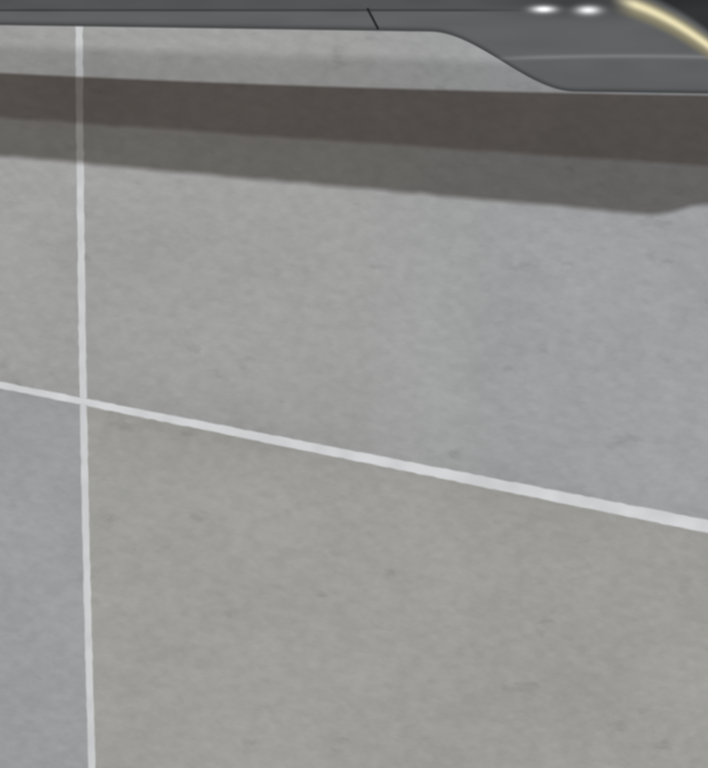
A WebGL 1 fragment shader for this texture:

```glsl
precision highp float;
// Grey floor tiles with pale grout, a double soft shadow and a dark glossy rail on top.
uniform vec2 u_resolution;

#define TILE_COLOR vec3(0.622, 0.622, 0.618)
#define GROUT_COLOR vec3(0.81, 0.815, 0.82)
#define RAIL_COLOR vec3(0.375, 0.38, 0.385)
#define CORE_SHADE vec3(0.515, 0.485, 0.465)
#define PENUMBRA_SHADE vec3(0.635, 0.62, 0.605)
#define GRAIN 0.055
#define MOTTLE 0.045
#define GROUT_SLOPE 0.2
#define SOFT 0.0022

float hash(vec2 p) {
  vec3 q = fract(vec3(p.xyx) * 0.1031);
  q += dot(q, q.yzx + 33.33);
  return fract((q.x + q.y) * q.z);
}

float noise(vec2 p) {
  vec2 i = floor(p), f = fract(p);
  f = f * f * (3.0 - 2.0 * f);
  return mix(mix(hash(i), hash(i + vec2(1, 0)), f.x),
             mix(hash(i + vec2(0, 1)), hash(i + vec2(1, 1)), f.x), f.y);
}

float fbm(vec2 p) {
  float sum = 0.0, amp = 0.5;
  for (int i = 0; i < 4; i++) {
    sum += amp * noise(p);
    p = mat2(1.6, 1.2, -1.2, 1.6) * p + 7.3;
    amp *= 0.5;
  }
  return sum;
}

// 1 where d is negative, softened over the given width
float inside(float d, float soft) {
  return 1.0 - smoothstep(-soft, soft, d);
}

float segment(vec2 p, vec2 a, vec2 b) {
  vec2 ab = b - a;
  return length(p - a - ab * clamp(dot(p - a, ab) / dot(ab, ab), 0.0, 1.0));
}

float glint(vec2 p, vec2 center, vec2 size) {
  vec2 q = (p - center) / size;
  return exp(-dot(q, q));
}

float railEdge(float x) {
  return 0.0326 + 0.015 * x + 0.0755 * smoothstep(0.56, 0.749, x);
}

vec3 floorColor(vec2 p) {
  float jointX = 0.1029 + 0.0039 * p.y + 0.013 * p.y * p.y;
  float acrossV = p.x - jointX;
  float acrossD = (p.y - 0.5013 - GROUT_SLOPE * p.x) * 0.98;

  // Stone: broad mottling, fine slanted grain, slight tint per tile
  vec2 slanted = vec2(p.x + 0.3 * p.y, p.y - 0.2 * p.x);
  vec3 c = TILE_COLOR;
  c += MOTTLE * (fbm(p * 9.0) - 0.47);
  c += GRAIN * (fbm(slanted * vec2(75.0, 120.0)) - 0.47);
  c -= 0.035 * smoothstep(0.66, 0.85, fbm(slanted * vec2(26.0, 42.0) + 4.0));
  float lower = inside(-acrossD, SOFT);
  float left = inside(acrossV, SOFT);
  c += lower * mix(vec3(-0.008, -0.010, -0.022), vec3(-0.018, -0.012, -0.002), left);
  c += vec3(-0.006, 0.0, 0.012) * smoothstep(0.35, 0.9, p.x) * (1.0 - lower);
  c -= 0.03 * exp(-abs(acrossD) * 70.0);

  // Joints
  float ragged = 0.0012 * (noise(p * 110.0) - 0.5);
  float vertical = inside(abs(acrossV) - 0.0047 - ragged, SOFT);
  float diagonal = inside(abs(acrossD) - 0.0042 - 0.0045 * p.x - ragged, SOFT);
  vec3 grout = GROUT_COLOR + 0.05 * (noise(p * 60.0) - 0.5);
  c = mix(c, grout, max(vertical * 0.9, diagonal));

  // Shadow: dark core with a paler second band below
  float wobble = 0.002 * (noise(p * 40.0) - 0.5);
  float top = 0.095 + 0.05 * p.x - 0.02 * p.x * p.x;
  float coreEnd = 0.1536 + 0.068 * p.x;
  float bandEnd = 0.203 + 0.09 * p.x - 0.02 * smoothstep(0.84, 0.93, p.x);
  c *= 1.0 - 0.13 * smoothstep(0.052, 0.07, p.y - 0.03 * p.x) * inside(p.y - top, 0.003);
  vec3 shade = mix(PENUMBRA_SHADE, CORE_SHADE, inside(p.y - coreEnd + wobble, 0.005));
  float shadow = inside(top - p.y, 0.003) * inside(p.y - bandEnd + wobble, 0.006);
  return c * mix(vec3(1.0), shade, shadow);
}

vec3 railColor(vec2 p) {
  float edge = railEdge(p.x) - p.y;
  float wide = smoothstep(0.58, 0.72, p.x);
  vec3 c = RAIL_COLOR + 0.02 * (noise(p * vec2(20.0, 70.0)) - 0.5);
  // Groove, lower rim and the slanted seam
  c -= 0.05 * inside(p.y - 0.013, 0.002) * (1.0 - wide);
  c -= 0.10 * exp(-pow((p.y - 0.0135) / 0.0018, 2.0)) * (1.0 - wide);
  c -= 0.11 * exp(-edge * edge / 0.00002);
  c = mix(c, vec3(0.12), inside(segment(p, vec2(0.479, 0.012), vec2(0.492, 0.037)) - 0.0012, SOFT));
  // Faint reflected line and polished metal at the right
  float lineY = 0.073 + 0.12 * pow(p.x - 0.82, 2.0);
  c += 0.09 * wide * exp(-pow((p.y - lineY) / 0.003, 2.0));
  c -= 0.13 * glint(p, vec2(0.75, 0.004), vec2(0.09, 0.016));
  c += 0.75 * glint(p, vec2(0.708, 0.012), vec2(0.016, 0.005));
  c += 0.70 * glint(p, vec2(0.766, 0.013), vec2(0.016, 0.006));
  float curve = p.y - 0.062 * pow(max(p.x - 0.78, 0.0) / 0.142, 1.7);
  float metal = smoothstep(0.79, 0.83, p.x);
  c = mix(c, vec3(0.50, 0.48, 0.40), metal * inside(abs(curve) - 0.014, 0.006));
  c += vec3(0.42, 0.40, 0.32) * metal * exp(-pow((curve + 0.003) / 0.007, 2.0));
  c -= 0.18 * metal * inside(curve + 0.022, 0.006);
  return c;
}

void main() {
  // Height units, measured downward from the top
  vec2 p = vec2(gl_FragCoord.x, u_resolution.y - gl_FragCoord.y) / u_resolution.y;
  vec3 c = mix(floorColor(p), railColor(p), inside(p.y - railEdge(p.x), SOFT));
  gl_FragColor = vec4(clamp(c, 0.0, 1.0), 1.0);
}
```
